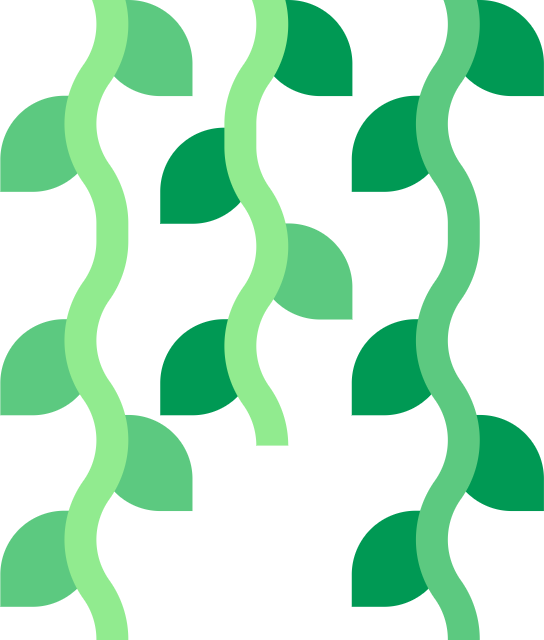
This pattern is drawn by a Shadertoy shader. Its source:

```glsl
#define ROWS 20.05        // canvas height in stem widths
#define HALF_WAVE 3.12    // height from one bend to the next
#define FIRST_BEND 0.76   // depth of the topmost bend
#define LEAF 3.01         // side of a leaf
#define LEAF_ROUND 2.0    // radius of its two round corners
#define LIGHT vec3(0.57, 0.92, 0.56)
#define MID vec3(0.36, 0.79, 0.50)
#define DARK vec3(0.00, 0.60, 0.33)

// Leaf sides (+1 right, -1 left) and top rows for the long and short vines
const vec2 LONG_LEAVES[5] = vec2[5](vec2(1, 0), vec2(-1, 3), vec2(-1, 10), vec2(1, 13), vec2(-1, 16));
const vec2 SHORT_LEAVES[4] = vec2[4](vec2(1, 0), vec2(-1, 4), vec2(1, 7), vec2(-1, 10));

float coverage(float d) {
    return clamp(0.5 - d * iResolution.y / ROWS, 0.0, 1.0);
}

// Square with two opposite round corners; p.x runs outward from the stem, p.y down
float leafDistance(vec2 p) {
    vec2 q = p - 0.5 * LEAF;
    float r = q.x * q.y < 0.0 ? LEAF_ROUND : 0.0;
    // The radius exceeds half the side, so each round corner spans past the middle
    vec2 box = abs(q) - 0.5 * LEAF;
    float d = max(box.x, box.y);
    vec2 a = vec2(q.x, -q.y) + LEAF_ROUND - 0.5 * LEAF;
    vec2 b = vec2(-q.x, q.y) + LEAF_ROUND - 0.5 * LEAF;
    if (min(a.x, a.y) > 0.0) d = max(d, length(a) - LEAF_ROUND);
    if (min(b.x, b.y) > 0.0) d = max(d, length(b) - LEAF_ROUND);
    return d;
}

// Stem of alternating circular arcs, with one straight stretch at a bend
float stemDistance(vec2 p, float straightTop, float straightLength) {
    float y = p.y - clamp(p.y - straightTop, 0.0, straightLength) - FIRST_BEND;
    float bend = floor(y / HALF_WAVE + 0.5);
    float side = 1.0 - 2.0 * mod(bend, 2.0);
    vec2 q = vec2(p.x * side, abs(y - bend * HALF_WAVE));

    float radius = 0.25 * (1.0 + HALF_WAVE * HALF_WAVE);
    vec2 center = vec2(0.5 - radius, 0.0);
    vec2 joint = vec2(0.0, 0.5 * HALF_WAVE);

    // Past the normal at the joint, the neighbouring arc takes over
    vec2 n = joint - center, v = q - center;
    if (n.x * v.y > n.y * v.x) q = 2.0 * joint - q;
    return abs(length(q - center) - radius) - 0.5;
}

void mainImage(out vec4 fragColor, in vec2 fragCoord) {
    vec2 p = vec2(fragCoord.x, iResolution.y - fragCoord.y) * ROWS / iResolution.y;
    vec3 color = vec3(1.0);

    for (int vine = 0; vine < 3; vine++) {
        bool isShort = vine == 1;
        float axis = vine == 0 ? 3.02 : isShort ? 8.03 : 14.03;
        vec2 local = p - vec2(axis, 0.0);

        // Leaves behind the stem
        for (int i = 0; i < (isShort ? 4 : 5); i++) {
            vec2 leaf = isShort ? SHORT_LEAVES[min(i, 3)] : LONG_LEAVES[i];
            vec2 q = vec2(local.x * leaf.x, local.y - leaf.y);
            vec3 leafColor = vine == 0 || (isShort && i == 2) ? MID : DARK;
            float d = max(leafDistance(q), 0.1 - q.x);
            color = mix(color, leafColor, coverage(d));
        }

        // Stem, cut off square at its lower end
        float straightTop = FIRST_BEND + HALF_WAVE * (isShort ? 1.0 : 2.0);
        float stem = stemDistance(local, straightTop, isShort ? 0.72 : 0.55);
        stem = max(stem, local.y - (isShort ? 13.96 : ROWS + 1.0));
        color = mix(color, vine == 2 ? MID : LIGHT, coverage(stem));
    }
    fragColor = vec4(color, 1.0);
}
```
